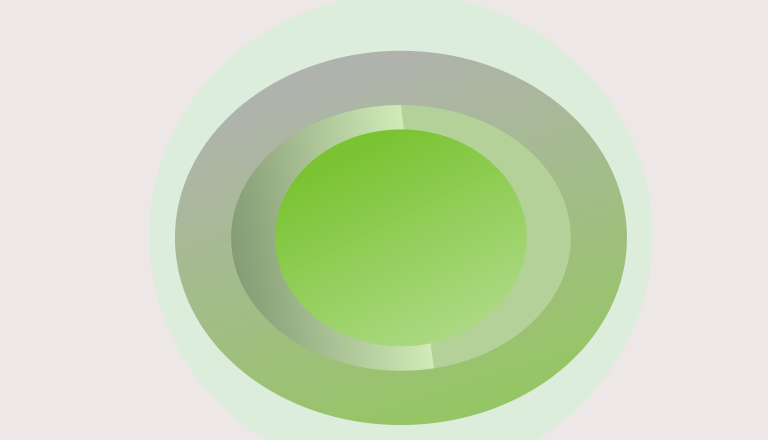
Write a WebGL 2 fragment shader that draws this background.

```glsl
#version 300 es
precision highp float;
// Concentric glossy green ellipses with a split ring, on a pale halo.

#define CENTER vec2(0.0385, -0.0407)
#define HALO_RADII vec2(0.572, 0.550)
#define RIM_RADII vec2(0.5136, 0.4253)
#define RING_RADII vec2(0.386, 0.302)
#define CORE_RADII vec2(0.286, 0.2466)
#define SPLIT_NORMAL vec2(0.992, 0.124)
#define SPLIT_OFFSET 0.0373

uniform vec2 u_resolution;
out vec4 fragColor;

const vec3 BACKDROP = vec3(0.928, 0.906, 0.904);
const vec3 HALO = vec3(0.867, 0.930, 0.858);
const vec3 RIM_GREY = vec3(0.690, 0.702, 0.680);
const vec3 RIM_GREEN = vec3(0.590, 0.772, 0.400);
const vec3 RING_FLAT = vec3(0.710, 0.820, 0.605);
const vec3 RING_DARK = vec3(0.525, 0.615, 0.460);
const vec3 RING_LIGHT = vec3(0.820, 0.920, 0.720);
const vec3 CORE_DEEP = vec3(0.480, 0.765, 0.195);
const vec3 CORE_PALE = vec3(0.670, 0.850, 0.510);

// Approximate signed distance to an ellipse centred on the origin.
float ellipse(vec2 p, vec2 radii) {
    float k = length(p / radii);
    float slope = length(p / (radii * radii));
    return k * (k - 1.0) / max(slope, 1e-4);
}

// Coverage of a shape, smoothed over one pixel.
float cover(float dist) {
    return clamp(0.5 - dist * u_resolution.y, 0.0, 1.0);
}

// Linear gradient between two positions along a direction.
vec3 gradient(vec2 p, vec2 dir, float start, float end, vec3 a, vec3 b) {
    float t = (dot(p, normalize(dir)) - start) / (end - start);
    return mix(a, b, clamp(t, 0.0, 1.0));
}

void main() {
    vec2 p = (gl_FragCoord.xy - 0.5 * u_resolution) / u_resolution.y - CENTER;

    // Backdrop and halo
    vec3 color = mix(BACKDROP, HALO, cover(ellipse(p - vec2(0.0, 0.0045), HALO_RADII)));

    // Wide outer rim
    vec3 rim = gradient(p, vec2(0.3, -0.95), -0.40, 0.40, RIM_GREY, RIM_GREEN);
    color = mix(color, rim, cover(ellipse(p, RIM_RADII)));

    // Ring: shaded on the left of the split, flat on the right
    vec3 shaded = gradient(p, SPLIT_NORMAL, -0.376, SPLIT_OFFSET, RING_DARK, RING_LIGHT);
    float leftSide = cover(dot(p, SPLIT_NORMAL) - SPLIT_OFFSET);
    vec3 ring = mix(RING_FLAT, shaded, leftSide);
    color = mix(color, ring, cover(ellipse(p, RING_RADII)));

    // Bright core
    vec3 core = gradient(p, vec2(0.447, -0.894), -0.224, 0.244, CORE_DEEP, CORE_PALE);
    color = mix(color, core, cover(ellipse(p, CORE_RADII)));

    fragColor = vec4(color, 1.0);
}
```
